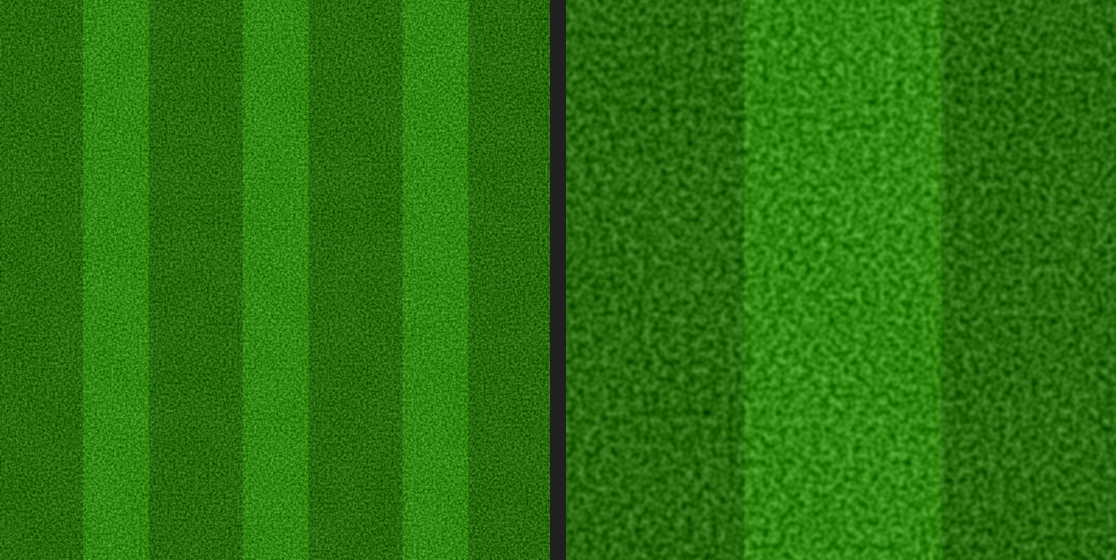
Left, the full canvas; right, a detail of the centre.
Give the GLSL for this texture, as a Shadertoy shader.

```glsl
// Lengths are fractions of the canvas height
const float STRIPE_PERIOD = 0.2852;
const float STRIPE_START  = 0.1484;
const float STRIPE_WIDTH  = 0.1172;
const float EDGE_SOFTNESS = 0.0012;
const float EDGE_RAGGED   = 0.0018;

const vec3 DARK_GRASS  = vec3(0.150, 0.418, 0.048);
const vec3 LIGHT_GRASS = vec3(0.196, 0.530, 0.068);

const float BLADE_FREQ    = 200.0;
const float FINE_FREQ     = 310.0;
const float PATCH_FREQ    = 14.0;
const float BLADE_AMOUNT  = 0.17;
const float FINE_AMOUNT   = 0.13;
const float PATCH_AMOUNT  = 0.022;
const float LIGHT_CONTRAST = 1.1;

// Random unit gradient for a lattice point
vec2 gradientAt(vec2 cell) {
    vec3 p = fract(cell.xyx * vec3(0.1031, 0.1030, 0.0973));
    p += dot(p, p.yzx + 33.33);
    float angle = 6.28319 * fract((p.x + p.y) * p.z);
    return vec2(cos(angle), sin(angle));
}

float gradientNoise(vec2 p) {
    vec2 cell = floor(p), f = p - cell;
    vec2 u = f * f * f * (f * (f * 6.0 - 15.0) + 10.0);
    vec2 e = vec2(0.0, 1.0);
    float a = dot(gradientAt(cell), f);
    float b = dot(gradientAt(cell + e.yx), f - e.yx);
    float c = dot(gradientAt(cell + e.xy), f - e.xy);
    float d = dot(gradientAt(cell + e.yy), f - e.yy);
    return mix(mix(a, b, u.x), mix(c, d, u.x), u.y);
}

// Coverage of the light mown stripes
float stripeMask(float x, float pixel) {
    float center = STRIPE_START + 0.5 * STRIPE_WIDTH;
    float offset = (fract((x - center) / STRIPE_PERIOD + 0.5) - 0.5) * STRIPE_PERIOD;
    float dist = abs(offset) - 0.5 * STRIPE_WIDTH;
    float soft = max(EDGE_SOFTNESS, 0.7 * pixel);
    return 1.0 - smoothstep(-soft, soft, dist);
}

void mainImage(out vec4 fragColor, in vec2 fragCoord) {
    vec2 uv = fragCoord / iResolution.y;

    // Blades at two scales, the finer one rotated off the grid
    const mat2 TILT = mat2(0.8, 0.6, -0.6, 0.8);
    float blades = gradientNoise(uv * BLADE_FREQ + 17.3);
    float fine = gradientNoise(TILT * uv * FINE_FREQ + 391.7);
    float patches = gradientNoise(uv * PATCH_FREQ + 71.9);

    // Stripes with blades straying over the edges
    float light = stripeMask(uv.x + EDGE_RAGGED * blades, 1.0 / iResolution.y);
    vec3 color = mix(DARK_GRASS, LIGHT_GRASS, light);

    // Grain shifts all channels alike
    float grain = BLADE_AMOUNT * blades + FINE_AMOUNT * fine;
    color += grain * mix(1.0, LIGHT_CONTRAST, light) + PATCH_AMOUNT * patches;

    fragColor = vec4(clamp(color, 0.0, 1.0), 1.0);
}
```
